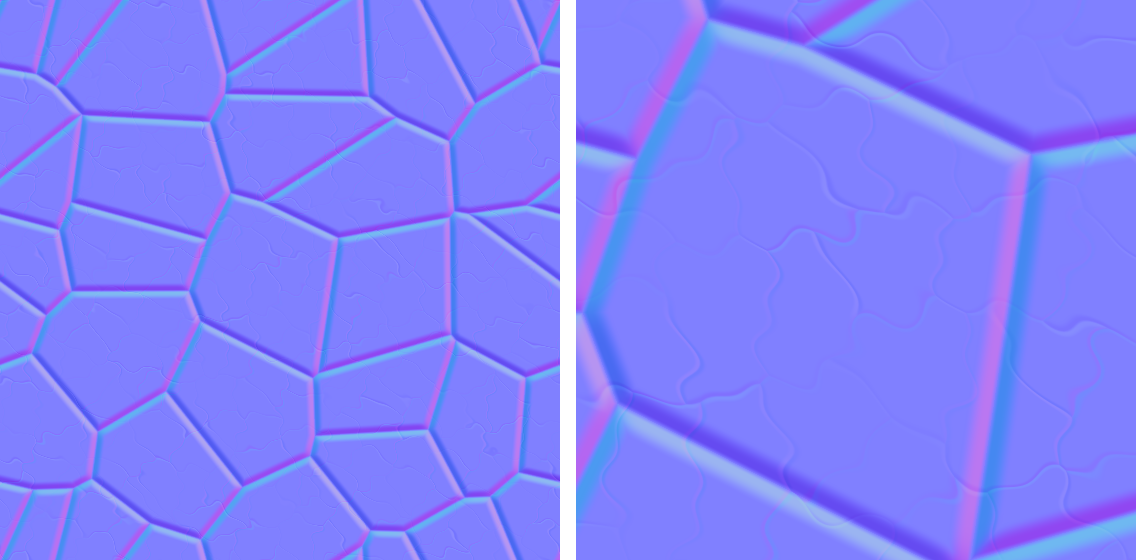
Left, the full canvas; right, a detail of the centre.
This texture map is drawn by a Shadertoy shader. Its source:

```glsl
const float TAU = 6.2831853;
const float GROOVE_CELLS = 5.0;    // large stones per side
const float GROOVE_WIDTH = 0.0155; // half width, canvas units
const float GROOVE_SLOPE = 0.52;
const float CRACK_CELLS = 16.0;    // fine plates per side
const float CRACK_WIDTH = 0.0034;
const float CRACK_SLOPE = 0.12;
const float WARP = 0.006;          // waviness of the fine cracks
const float CORNER_BLEND = 60.0;   // higher gives harder junctions

vec2 hash2(vec2 p) {
    vec3 q = fract(p.xyx * vec3(0.1031, 0.1030, 0.0973));
    q += dot(q, q.yzx + 33.33);
    return fract((q.xx + q.yz) * q.zy);
}

// Seed of a cell, repeating across the canvas
vec2 seedPoint(vec2 cell, float count, float salt) {
    return hash2(mod(cell, count) + salt);
}

// xy: direction towards the nearest border, z: distance in canvas units
vec3 cellBorder(vec2 uv, float count, float salt) {
    vec2 p = uv * count;
    vec2 base = floor(p);
    vec2 f = p - base;
    vec2 nearCell = vec2(0.0);
    vec2 nearSeed = vec2(0.0);
    float best = 1e3;
    for (int y = -2; y <= 2; y++)
    for (int x = -2; x <= 2; x++) {
        vec2 cell = vec2(x, y);
        vec2 r = cell + seedPoint(base + cell, count, salt) - f;
        float d = dot(r, r);
        if (d < best) { best = d; nearSeed = r; nearCell = cell; }
    }

    // Borders are bisectors; their directions blend softly at junctions
    float border = 1e3;
    float total = 0.0;
    vec2 toBorder = vec2(0.0);
    for (int y = -2; y <= 2; y++)
    for (int x = -2; x <= 2; x++) {
        if (x == 0 && y == 0) continue;
        vec2 cell = nearCell + vec2(x, y);
        vec2 r = cell + seedPoint(base + cell, count, salt) - f;
        vec2 dir = normalize(r - nearSeed);
        float d = dot(0.5 * (r + nearSeed), dir);
        float weight = exp(-CORNER_BLEND * d);
        border = min(border, d);
        toBorder += dir * weight;
        total += weight;
    }
    return vec3(toBorder / max(total, 1e-20), border / count);
}

// Slope of a channel wall: steep by the centre line, easing out to flat
float wallSlope(float d, float width) {
    float t = d / width;
    return smoothstep(-0.04, 0.18, t) * (1.0 - smoothstep(0.3, 1.0, t));
}

// Layered sines that bend the fine cracks
vec2 wavyOffset(vec2 uv) {
    vec2 a = TAU * uv;
    vec2 wave = sin(a.yx * vec2(11.0, 13.0) + 2.0 * sin(a * 7.0));
    wave += 0.6 * sin(a.yx * vec2(29.0, 23.0) + a * vec2(9.0, 17.0));
    return WARP * wave;
}

// Patches in which the fine cracks fade away
float crackStrength(vec2 uv) {
    vec2 a = TAU * uv;
    float n = sin(a.x * 5.0 + 2.0 * sin(a.y * 3.0))
            + sin(a.y * 6.0 + 2.0 * sin(a.x * 4.0 + 1.0));
    return mix(0.2, 1.0, smoothstep(-1.0, 1.2, n));
}

void mainImage(out vec4 fragColor, in vec2 fragCoord) {
    vec2 uv = fragCoord / iResolution.y;

    vec3 groove = cellBorder(uv, GROOVE_CELLS, 7.0);
    vec2 slope = GROOVE_SLOPE * groove.xy * wallSlope(groove.z, GROOVE_WIDTH);

    vec3 crack = cellBorder(uv + wavyOffset(uv), CRACK_CELLS, 41.0);
    slope += CRACK_SLOPE * crackStrength(uv) * crack.xy
           * wallSlope(crack.z, CRACK_WIDTH);

    // Encode the surface normal as colour
    vec3 normal = normalize(vec3(slope, 1.0));
    fragColor = vec4(0.5 + 0.5 * normal, 1.0);
}
```
